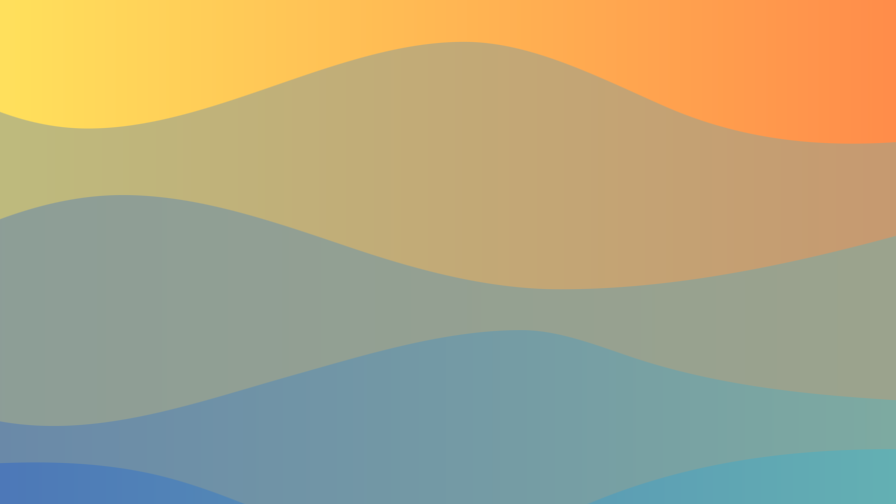
Write a Shadertoy shader that draws this background.

```glsl
// Four smooth overlapping hills in front of a warm horizontal gradient.
// Each crest is a cubic Hermite curve through five knots; every nearer hill
// shifts the warm sky further towards a cool blue-to-teal gradient.

const vec3 YELLOW = vec3(1.00, 0.88, 0.36);
const vec3 ORANGE = vec3(1.00, 0.55, 0.29);
const vec3 BLUE   = vec3(0.30, 0.47, 0.72);
const vec3 TEAL   = vec3(0.39, 0.69, 0.70);

// Cubic between two knots, each holding (x, height, slope)
float hermite(float x, vec3 a, vec3 b) {
    float span = b.x - a.x;
    float t = clamp((x - a.x) / span, 0.0, 1.0);
    float u = 1.0 - t;
    return mix(a.y, b.y, t * t * (3.0 - 2.0 * t))
         + span * t * u * (a.z * u - b.z * t);
}

// Height of a crest at x, taken from the span that contains x
float crest(float x, vec3 knots[5]) {
    float height = knots[0].y;
    for (int i = 0; i < 4; i++) {
        if (x >= knots[i].x) height = hermite(x, knots[i], knots[i + 1]);
    }
    return height;
}

// Smooth coverage of the area below a crest
float below(vec2 uv, vec3 knots[5]) {
    float d = crest(uv.x, knots) - uv.y;
    float edge = 0.75 * fwidth(d);
    return smoothstep(-edge, edge, d);
}

void mainImage(out vec4 fragColor, in vec2 fragCoord) {
    vec2 uv = fragCoord / iResolution.xy;

    // Crests from the farthest hill to the nearest
    vec3 far[5] = vec3[5](
        vec3(0.0, 0.778, -0.66), vec3(0.098, 0.745, 0.0), vec3(0.518, 0.917, 0.0),
        vec3(0.742, 0.789, -0.78), vec3(1.0, 0.718, 0.12));
    vec3 middle[5] = vec3[5](
        vec3(0.0, 0.565, 0.66), vec3(0.137, 0.613, 0.0), vec3(0.391, 0.509, -0.60),
        vec3(0.625, 0.426, 0.0), vec3(1.0, 0.532, 0.48));
    vec3 near[5] = vec3[5](
        vec3(0.0, 0.164, -0.32), vec3(0.326, 0.255, 0.50), vec3(0.582, 0.345, 0.0),
        vec3(0.729, 0.278, -0.52), vec3(1.0, 0.206, -0.11));
    vec3 front[5] = vec3[5](
        vec3(0.0, 0.081, 0.07), vec3(0.169, 0.060, -0.39), vec3(0.273, 0.0, -0.71),
        vec3(0.656, 0.0, 0.75), vec3(1.0, 0.109, 0.0));

    // Coolness grows with each hill covering the sky
    float coolness = 0.0;
    coolness = mix(coolness, 0.365, below(uv, far));
    coolness = mix(coolness, 0.64, below(uv, middle));
    coolness = mix(coolness, 0.835, below(uv, near));
    coolness = mix(coolness, 1.0, below(uv, front));

    vec3 warm = mix(YELLOW, ORANGE, uv.x);
    vec3 cool = mix(BLUE, TEAL, uv.x);
    fragColor = vec4(mix(warm, cool, coolness), 1.0);
}
```
